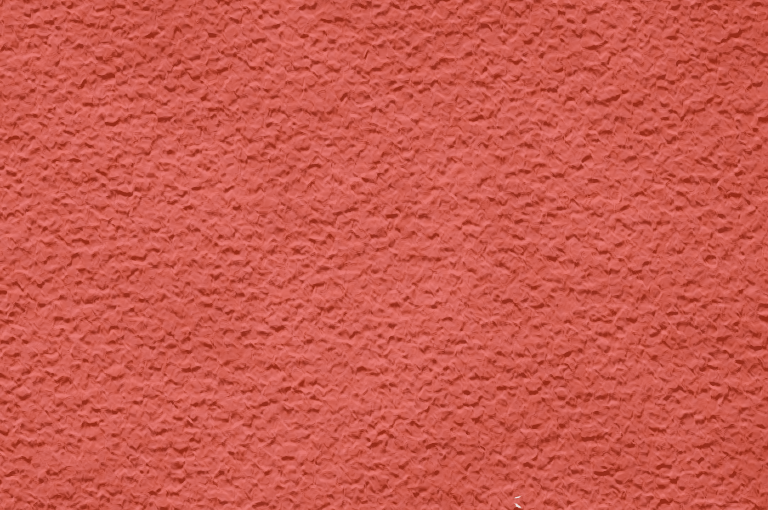
Reproduce this texture procedurally as a Shadertoy shader.

```glsl
// Rough coral-red stucco wall, lit from above, with a tiny chipped spot.
#define GRAIN 60.0      // clumps per canvas height
#define STRETCH 1.22    // horizontal flattening of the clumps
#define WARP 0.8        // raggedness of the clump edges
#define REACH 0.003     // length of one shadow step
#define RELIEF 0.72     // strength of the slope shading
#define SHADOW 0.95     // strength of the cast shadows
#define BASE_TONE 0.655
#define SHADE_COLOR vec3(0.60, 0.17, 0.10)
#define WALL_COLOR vec3(0.78, 0.325, 0.27)
#define LIT_COLOR vec3(0.91, 0.475, 0.45)
#define CHIP_COLOR vec3(0.93, 0.88, 0.88)

float hash(vec2 p) {
    return fract(sin(dot(p, vec2(127.1, 311.7))) * 43758.5453);
}

float noise(vec2 p) {
    vec2 cell = floor(p);
    vec2 f = fract(p);
    f = f * f * (3.0 - 2.0 * f);
    float low = mix(hash(cell), hash(cell + vec2(1.0, 0.0)), f.x);
    float high = mix(hash(cell + vec2(0.0, 1.0)), hash(cell + 1.0), f.x);
    return mix(low, high, f.y);
}

// Plaster height: flat-topped ragged clumps with finer grit on top
float plasterHeight(vec2 p) {
    vec2 q = p * GRAIN * vec2(1.0, STRETCH);
    q += WARP * (vec2(noise(q * 1.5 + 17.0), noise(q * 1.5 + 71.0)) - 0.5);
    mat2 turn = 1.9 * mat2(0.8, 0.6, -0.6, 0.8);
    float height = 0.0;
    float weight = 0.46;
    for (int i = 0; i < 3; i++) {
        height += weight * smoothstep(0.15, 0.85, noise(q));
        q = turn * q + 31.7;
        weight *= 0.6;
    }
    return height;
}

// Brightness from the upward slope and from clumps overhanging above
float plasterLight(vec2 p) {
    float height = plasterHeight(p);
    float slope = 0.0;
    float overhang = 0.0;
    for (int i = 1; i <= 3; i++) {
        float k = float(i);
        float rise = plasterHeight(p + vec2(-0.2, 1.0) * REACH * k) - height;
        if (i == 2) slope = -rise;
        overhang = max(overhang, rise - 0.04 * k);
    }
    return RELIEF * slope - SHADOW * overhang;
}

// Two small slanted flakes of bare white
float chipMask(vec2 p) {
    float mask = 0.0;
    for (int i = 0; i < 2; i++) {
        vec2 d = p - vec2(1.015, 0.008 + 0.017 * float(i));
        d.y += (0.6 - 1.0 * float(i)) * d.x;
        d += 0.003 * (noise(p * 300.0) - 0.5);
        float dist = length(d * vec2(0.4, 1.0)) - 0.0022;
        mask = max(mask, 1.0 - smoothstep(-0.001, 0.0015, dist));
    }
    return mask;
}

void mainImage(out vec4 fragColor, in vec2 fragCoord) {
    vec2 p = fragCoord / iResolution.y;
    vec2 st = fragCoord / iResolution.xy;

    // Broad falloff and faint patches
    vec2 fromCenter = st - vec2(0.4, 0.53);
    float tone = BASE_TONE + 0.05 - 0.3 * dot(fromCenter, fromCenter);
    tone += 0.14 * (noise(p * 9.0 + 5.0) - 0.5);
    tone += plasterLight(p);

    // Tone to paint colour, with a slight shift between orange and pink
    tone = clamp(tone, 0.0, 1.0);
    vec3 color = mix(SHADE_COLOR, WALL_COLOR, min(tone * 2.0, 1.0));
    color = mix(color, LIT_COLOR, max(tone * 2.0 - 1.0, 0.0));
    color += vec3(0.0, 0.02, 0.04) * (noise(p * 80.0 + 9.0) - 0.5);
    color = mix(color, CHIP_COLOR, chipMask(p));
    fragColor = vec4(color, 1.0);
}
```
